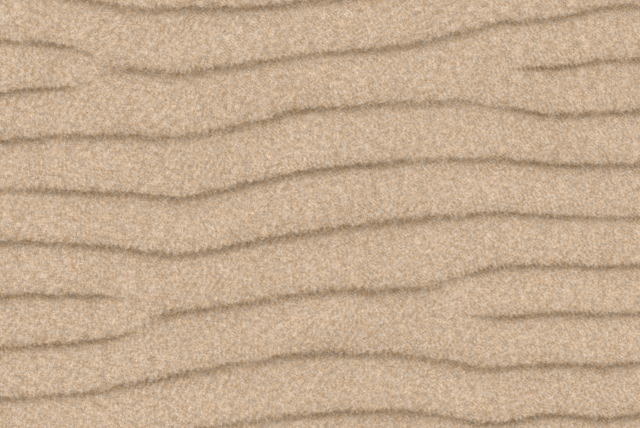
Give the GLSL for this texture, as a WebGL 1 fragment shader.

```glsl
precision highp float;
uniform vec2 u_resolution;

float hash(vec2 p) {
  return fract(sin(dot(p, vec2(127.1, 311.7))) * 43758.5453);
}

float noise(vec2 p) {
  vec2 cell = floor(p), f = fract(p);
  f = f * f * (3.0 - 2.0 * f);
  return mix(mix(hash(cell), hash(cell + vec2(1.0, 0.0)), f.x),
             mix(hash(cell + vec2(0.0, 1.0)), hash(cell + vec2(1.0, 1.0)), f.x), f.y);
}

// Noise on a turned lattice, centred on zero
float grain(vec2 p, float scale, float angle) {
  float c = cos(angle), s = sin(angle);
  return noise(mat2(c, s, -s, c) * p * scale + 40.0 * angle) - 0.5;
}

// x: ripple phase, whole numbers apart from crest to crest; y: crest strength
vec2 ripples(vec2 p) {
  float bend = 0.045 * (noise(p * vec2(2.6, 1.6) + 4.0) - 0.5)
             + 0.018 * (noise(p * vec2(7.0, 4.0) + 17.0) - 0.5)
             + 0.005 * (noise(p * vec2(24.0, 16.0)) - 0.5);
  float phase = 8.0 * (p.y - 0.07 * p.x + bend) + 0.3;
  float strength = 0.7 + 0.4 * noise(p * vec2(7.0, 9.0) + 31.0);

  // Forks: each one adds a crest on its outer side
  for (int i = 0; i < 4; i++) {
    float n = float(i);
    float side = mod(n, 2.0);
    vec2 jitter = vec2(hash(vec2(n, 3.0)), hash(vec2(n, 8.0))) - 0.5;
    vec2 fork = vec2(mix(0.28, 1.12, side), 0.82 - 0.56 * floor(n / 2.0));
    vec2 d = p - fork - jitter * vec2(0.16, 0.08);
    phase += (2.0 * side - 1.0) * atan(d.y, d.x) / 6.28318;
    strength *= smoothstep(0.0, 0.1, length(d));
  }
  return vec2(phase, strength);
}

void main() {
  vec2 p = gl_FragCoord.xy / u_resolution.y;

  // Sand grains in three sizes, with a hue of their own
  float fine = grain(p, 310.0, 0.6);
  float medium = grain(p, 200.0, 1.1);
  float coarse = grain(p, 105.0, 2.2);
  float tint = grain(p, 180.0, 0.3);
  float patches = grain(p, 10.0, 0.8);

  // Soft dark crest, fading a little further on the lower side
  vec2 ripple = ripples(p);
  float d = (fract(ripple.x) - 0.5) / 7.0 + 0.003 * medium + 0.003 * coarse;
  float width = mix(0.0115, 0.0085, smoothstep(-0.008, 0.008, d));
  float crest = exp(-d * d / (width * width));
  float shade = exp(-d * d / 0.0009);

  vec3 sand = vec3(0.803, 0.702, 0.596);
  vec3 shadow = vec3(0.50, 0.41, 0.31);
  vec3 color = mix(sand, shadow, ripple.y * (0.50 * crest + 0.12 * shade));

  color += 0.12 * fine + 0.11 * medium + 0.06 * coarse + 0.02 * patches;
  color += tint * vec3(-0.02, 0.025, 0.075);

  // Sparse pale and dark grains
  color += 0.08 * smoothstep(0.38, 0.48, grain(p, 190.0, 1.7));
  color -= 0.16 * smoothstep(0.42, 0.5, grain(p, 150.0, 2.7))
         * smoothstep(0.2, 0.3, grain(p, 25.0, 1.4));

  gl_FragColor = vec4(clamp(color, 0.0, 1.0), 1.0);
}
```
